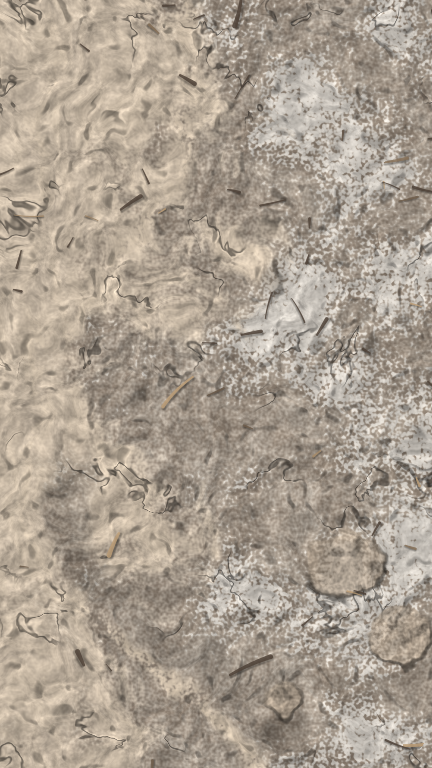
Reproduce this texture procedurally as a WebGL 2 fragment shader.

```glsl
#version 300 es
precision highp float;
// Dry weathered ground: washed sand, grainy soil, pale crust, clods and scattered twigs.
uniform vec2 u_resolution;
out vec4 fragColor;

vec2 hash2(vec2 p) {
  vec3 q = fract(p.xyx * vec3(.1031, .1030, .0973));
  q += dot(q, q.yzx + 33.33);
  return fract((q.xx + q.yz) * q.zy);
}

float cornerSlope(vec2 cell, vec2 offset) {
  float angle = 6.2832 * hash2(cell + 71.).x;
  return dot(vec2(cos(angle), sin(angle)), offset);
}

// Gradient noise, roughly -0.7 to 0.7
float noise(vec2 p) {
  vec2 i = floor(p), f = fract(p);
  vec2 u = f * f * f * (f * (f * 6. - 15.) + 10.);
  vec2 e = vec2(1, 0);
  return mix(mix(cornerSlope(i, f), cornerSlope(i + e, f - e), u.x),
             mix(cornerSlope(i + e.yx, f - e.yx), cornerSlope(i + 1., f - 1.), u.x), u.y);
}

float fbm(vec2 p, int octaves) {
  float sum = 0., amplitude = .6;
  for (int i = 0; i < octaves; i++) {
    sum += amplitude * noise(p);
    p = mat2(1.6, 1.2, -1.2, 1.6) * p + 5.3;
    amplitude *= .55;
  }
  return sum;
}

// Scattered twigs: each jittered cell may hold one tapered, slightly bent stick
vec3 addTwigs(vec3 ground, vec2 p, float scale, float density, float seed) {
  float soft = scale / u_resolution.y;
  vec2 g = p * scale;
  for (int k = 0; k < 9; k++) {
    vec2 cell = floor(g) + vec2(k % 3 - 1, k / 3 - 1);
    vec2 place = hash2(cell + seed), kind = hash2(cell + seed + 37.);
    float angle = 6.2832 * hash2(cell + seed + 83.).x;
    vec2 axis = vec2(cos(angle), sin(angle));
    vec2 d = g - cell - place;
    vec2 local = vec2(dot(d, axis), dot(d, vec2(-axis.y, axis.x)));
    float halfLength = .12 + .35 * kind.y * kind.y;
    local.y += .5 * (place.x - .5) * local.x * local.x;
    float along = max(abs(local.x) - halfLength, 0.);
    float width = mix(.016, .036, place.y) * (1. - .3 * local.x / halfLength);
    float stick = length(vec2(along, local.y)) - width;
    float shade = length(vec2(along, local.y + .035 * sign(axis.x))) - width;
    float present = step(kind.x, density);
    vec3 bark = mix(vec3(.31, .26, .22), vec3(.74, .62, .47), smoothstep(.5, .9, place.x));
    ground *= 1. - .3 * present * smoothstep(soft * 1.5, -soft, shade);
    ground = mix(ground, bark, .85 * present * smoothstep(soft * .6, -soft * .6, stick));
  }
  return ground;
}

void main() {
  vec2 p = gl_FragCoord.xy / u_resolution.y;
  vec2 q = p + .06 * vec2(fbm(p * 7., 4), fbm(p * 7. + 31., 4));
  float broad = fbm(q * 5. + 3., 5);
  float patches = fbm(q * 17. + 9., 5);
  float speck = .6 * noise(p * 130. + 7.) + .7 * noise(p * 245.);

  // Grainy soil
  vec3 color = mix(vec3(.51, .46, .41), vec3(.73, .69, .64),
                   clamp(.5 + .8 * patches + .9 * speck, 0., 1.));

  // Pale crust, mostly on the right
  float crust = fbm(q * 6. + 60., 5) + .45 * speck + .3 * smoothstep(.17, .4, p.x) - .27;
  color = mix(color, vec3(.80, .78, .75) + .06 * speck, .9 * smoothstep(-.02, .2, crust));

  // Sand washed down the left side in two joining streams
  float bend = smoothstep(.4, 0., q.y);
  float bed = q.x - .04 - .012 * sin(q.y * 15.) - .3 * bend * bend;
  float branch = q.x - mix(.07, .235, smoothstep(.5, .82, q.y));
  float spread = .16 + .09 * smoothstep(.42, .68, q.y) - q.x
               + .28 * broad + .2 * patches + .05 * speck;
  float sand = .88 * smoothstep(-.05, .08, spread);
  float bank = smoothstep(.035, .01, abs(bed - .055)) * smoothstep(.46, .36, q.y);
  sand *= 1. - .8 * bank;
  float ribbon = max(smoothstep(.03, .004, abs(bed)),
                     smoothstep(.028, .004, abs(branch)) * smoothstep(.46, .54, q.y));
  sand = max(sand, ribbon * smoothstep(-.3, .05, patches + .4 * speck));
  float streak = noise(vec2(bed * 75., q.y * 10.));
  vec3 sandColor = mix(vec3(.68, .63, .57), vec3(.82, .755, .67),
                       clamp(.68 + .7 * patches + .45 * streak + .45 * speck, 0., 1.));
  color = mix(color, sandColor, sand);

  // Surface relief lit from the upper left, with small pits
  vec2 r = q * 26.;
  float slope = fbm(r, 5) - fbm(r + vec2(-.14, .16), 5);
  color *= 1. + .55 * slope - .1 * bank;
  color *= 1. - .28 * smoothstep(.22, .5, noise(q * 62.) + .3 * patches);

  // Broken ledges: a dark undercut beside a lit lip
  float level = fbm(q * 8. + 50., 5) - .06;
  float broken = smoothstep(-.02, .25, noise(p * 12. + 4.));
  color *= 1. - .4 * broken * smoothstep(.024, .003, abs(level));
  color *= 1. + .09 * broken * smoothstep(.025, .005, abs(level - .04));

  // Crusted clods with shadowed rims
  vec3 clods[3] = vec3[3](vec3(.449, .264, .05), vec3(.365, .09, .024), vec3(.52, .17, .042));
  for (int i = 0; i < 3; i++) {
    vec2 d = p - clods[i].xy;
    float edge = length(d * vec2(1., 1.12)) - clods[i].z + .025 * fbm(p * 28., 3);
    float inside = smoothstep(.003, -.003, edge);
    float dents = smoothstep(.1, .3, noise(p * 48. + 2.));
    color = mix(color, vec3(.67, .61, .54) * (1. + .3 * speck + .7 * slope - .25 * dents), .75 * inside);
    color *= 1. - .42 * smoothstep(.006, .001, abs(edge + .001)) * smoothstep(.03, -.02, d.y + d.x * -.4);
  }

  // Twigs and straw, thicker toward the right edge
  float litter = .13 + .3 * smoothstep(.4, .56, p.x) * smoothstep(-.15, .2, broad);
  color = addTwigs(color, p, 13., litter, 11.);
  color = addTwigs(color, p + .37, 24., litter, 205.);
  fragColor = vec4(clamp(color, 0., 1.), 1.);
}
```
